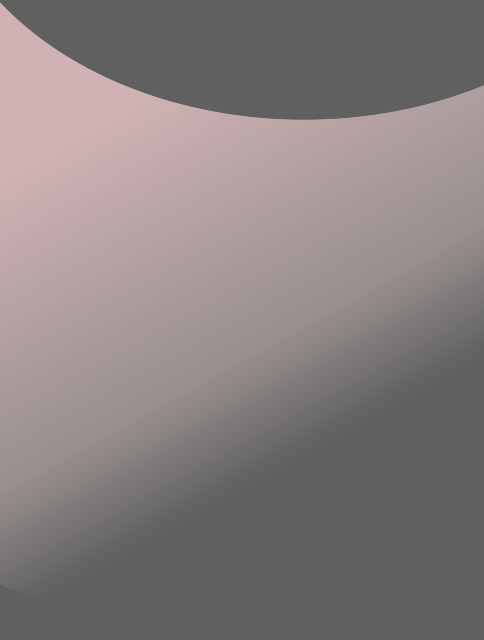
Write a Shadertoy shader that draws this background.

```glsl
// Draws a rose to grey diagonal gradient, cut by a dark ellipse above and a round rim below.

const vec3 CHARCOAL = vec3(0.376);
const vec3 MAUVE = vec3(0.594, 0.561, 0.557);
const vec3 ROSE = vec3(0.816, 0.700, 0.708);
const float ASPECT = 0.7578;

// Approximate signed distance to an ellipse, negative inside
float ellipseDistance(vec2 p, vec2 center, vec2 radii) {
    vec2 q = (p - center) / radii;
    float k = length(q);
    return k * (k - 1.0) / max(length(q / radii), 1e-4);
}

// Coverage of the inside of a shape, with an edge one pixel wide
float coverage(float dist, float pixel) {
    return 1.0 - smoothstep(-0.5 * pixel, 0.5 * pixel, dist);
}

// Position along the slanted axis, growing toward the lower right
float slantedAxis(vec2 p, float slope) {
    return 1.0 - p.y + slope * p.x;
}

// Three colour stops: rose, mauve, charcoal
vec3 duskGradient(float s, float roseEnd, float mauveStop, float greyStart) {
    float fade = clamp((s - roseEnd) / (mauveStop - roseEnd), 0.0, 1.0);
    float shade = clamp((s - mauveStop) / (greyStart - mauveStop), 0.0, 1.0);
    return mix(mix(ROSE, MAUVE, fade), CHARCOAL, shade);
}

void mainImage(out vec4 fragColor, in vec2 fragCoord) {
    // Canvas height is one unit
    vec2 p = fragCoord / iResolution.xy * vec2(ASPECT, 1.0);
    float pixel = 1.0 / iResolution.y;

    // Diagonal glow
    vec3 glow = duskGradient(slantedAxis(p, 0.55), 0.27, 0.768, 0.970);

    // Round outer rim and dark ellipse at the top
    float rim = coverage(ellipseDistance(p, vec2(0.241, 0.691), vec2(0.651)), pixel);
    float cap = coverage(ellipseDistance(p, vec2(0.476, 1.241), vec2(0.580, 0.428)), pixel);

    fragColor = vec4(mix(CHARCOAL, glow, rim * (1.0 - cap)), 1.0);
}
```
